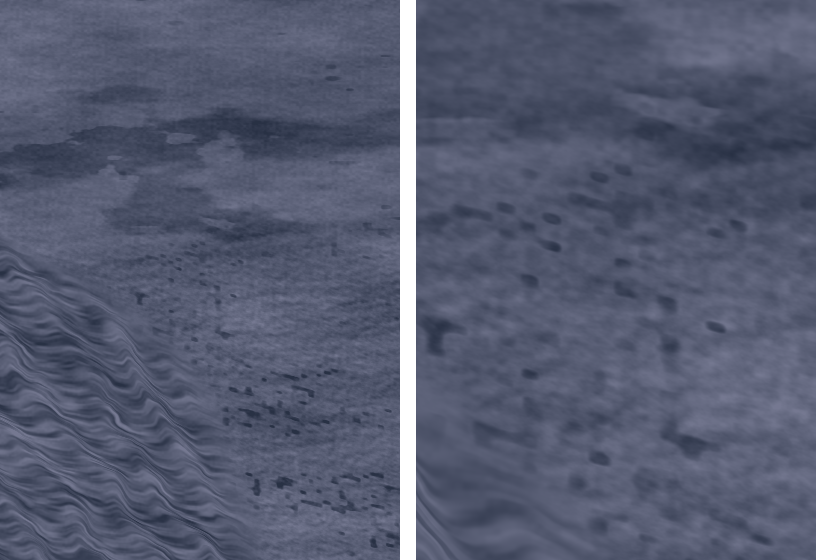
Left: the whole. Right: its middle third, enlarged.
Reproduce this texture procedurally as a WebGL 2 fragment shader.

```glsl
#version 300 es
precision highp float;
// Weathered blue-grey stone: streaked ground with a dark stained band and pits,
// and a lower left corner of fine fibres folded into diagonal waves.
// Layers of stretched value noise build one tone, mapped to a slate ramp.

#define DARK vec3(0.210, 0.240, 0.320)
#define LIGHT vec3(0.420, 0.437, 0.530)
#define GROUND_TONE 0.63
#define FIBRE_TONE 0.49
#define STAIN_DEPTH 0.50
#define PIT_DEPTH 0.75
#define GRAIN_CONTRAST 0.50
#define FIBRE_CONTRAST 1.55
#define FIBRE_SCALE vec2(24.0, 125.0)
#define WAVE_LENGTH 0.098
#define WAVE_HEIGHT 0.0125

uniform vec2 u_resolution;
out vec4 fragColor;

float hash(vec2 cell) {
  return fract(sin(dot(cell, vec2(127.1, 311.7))) * 43758.5453);
}

float noise(vec2 p) {
  vec2 cell = floor(p), f = fract(p);
  f = f * f * f * (f * (f * 6.0 - 15.0) + 10.0);
  float low = mix(hash(cell), hash(cell + vec2(1, 0)), f.x);
  float high = mix(hash(cell + vec2(0, 1)), hash(cell + vec2(1, 1)), f.x);
  return mix(low, high, f.y);
}

float fbm(vec2 p) {
  float sum = 0.0, weight = 0.53;
  for (int i = 0; i < 4; i++) {
    sum += weight * noise(p);
    p = p * 2.03 + vec2(17.3, 9.1);
    weight *= 0.5;
  }
  return sum;
}

// Soft elliptical patch, 1 at the centre and 0 at its rim
float patchAt(vec2 p, vec2 centre, vec2 radius) {
  return 1.0 - smoothstep(0.0, 1.0, length((p - centre) / radius));
}

// Dark band across the upper part, broken by pale ragged islands
float stain(vec2 p) {
  float ragged = fbm(p * vec2(7.0, 24.0) + 31.0) - 0.5;
  float centre = 0.728 + 0.05 * p.x;
  float halfWidth = mix(0.072, 0.036, smoothstep(0.0, 0.7, p.x));
  float band = 1.0 - abs(p.y - centre) / halfWidth;
  float lower = 1.0 - length((p - vec2(0.38, 0.615)) / vec2(0.21, 0.036));
  float cover = smoothstep(-0.15, 0.45, max(band, lower) + 2.4 * ragged);
  float islands = smoothstep(0.60, 0.66, fbm(p * vec2(11.0, 27.0) + 4.7));
  float fade = 1.0 - 0.6 * smoothstep(0.42, 0.72, p.x);
  return cover * fade * (1.0 - 0.85 * islands);
}

float groundTone(vec2 p) {
  float tone = GROUND_TONE + 0.08 * smoothstep(0.72, 0.95, p.y);
  tone += 0.85 * (fbm(p * vec2(4.0, 13.0) + 8.0) - 0.5);
  tone += 0.40 * (fbm(p * vec2(14.0, 75.0) + 2.0) - 0.5);
  tone += 0.16 * patchAt(p, vec2(0.54, 0.12), vec2(0.18, 0.13));
  tone -= 0.20 * patchAt(p, vec2(0.66, 0.40), vec2(0.26, 0.10));
  tone -= STAIN_DEPTH * stain(p);

  // Small slanted relief, lit from one side and rougher below
  float rough = smoothstep(0.66, 0.46, p.y);
  vec2 slanted = vec2(p.x, p.y + 0.25 * p.x);
  vec2 g = slanted * vec2(75.0, 125.0);
  float relief = fbm(g) - fbm(g + vec2(-0.35, 0.55));
  tone += GRAIN_CONTRAST * mix(0.45, 1.25, rough) * relief;
  tone += 0.20 * (noise(p * vec2(190.0, 235.0)) - 0.5);

  // Clustered pits below, a few thin dark ticks above
  float cluster = smoothstep(0.42, 0.64, fbm(p * vec2(6.0, 16.0) + 53.0));
  float pits = smoothstep(0.60, 0.92, noise(slanted * vec2(72.0, 125.0) + 7.0));
  tone -= PIT_DEPTH * rough * cluster * pits;
  float ticks = smoothstep(0.86, 0.97, noise(p * vec2(32.0, 100.0) + 61.0));
  float sparse = smoothstep(0.52, 0.70, noise(p * vec2(9.0, 15.0) + 19.0));
  return tone - 0.45 * (1.0 - rough) * ticks * sparse;
}

float fibreTone(vec2 p, float depth) {
  float bend = fbm(p * vec2(6.0, 8.0) + 13.0) - 0.5;
  float phase = 6.2832 * (p.x + 0.67 * p.y + 0.09 * bend) / WAVE_LENGTH;
  float swell = smoothstep(0.0, 0.07, depth) * (0.55 + 0.75 * noise(p * 7.0 + 3.0));
  float wave = sin(phase) + 0.22 * sin(2.0 * phase + 0.8);
  float across = p.y + 0.34 * p.x + 0.035 * bend + WAVE_HEIGHT * swell * wave;

  vec2 strand = vec2(p.x, across) * FIBRE_SCALE;
  float fibres = 0.62 * noise(strand) + 0.38 * noise(strand * vec2(1.7, 2.1) + 5.0);
  float strength = FIBRE_CONTRAST * mix(0.45, 1.0, smoothstep(0.0, 0.10, depth));
  float tone = FIBRE_TONE + strength * (fibres - 0.5);
  tone += 0.10 * swell * cos(phase + 0.6);
  tone += 0.55 * (fbm(vec2(p.x * 5.0, across * 17.0) + 41.0) - 0.5);
  tone += 0.10 * (1.0 - smoothstep(0.0, 0.09, depth));
  return tone + 0.10 * (noise(p * 220.0) - 0.5);
}

void main() {
  vec2 p = gl_FragCoord.xy / u_resolution.y;

  // Curved border of the folded corner
  float border = 0.455 - 0.2 * p.y - 3.2 * pow(p.y, 4.0);
  float depth = border - p.x + 0.05 * (fbm(p * 9.0 + 23.0) - 0.5);
  float folded = smoothstep(-0.035, 0.035, depth);

  float tone = mix(groundTone(p), fibreTone(p, depth), folded);
  tone = clamp(tone, -0.25, 1.18);
  fragColor = vec4(mix(DARK, LIGHT, tone), 1.0);
}
```
